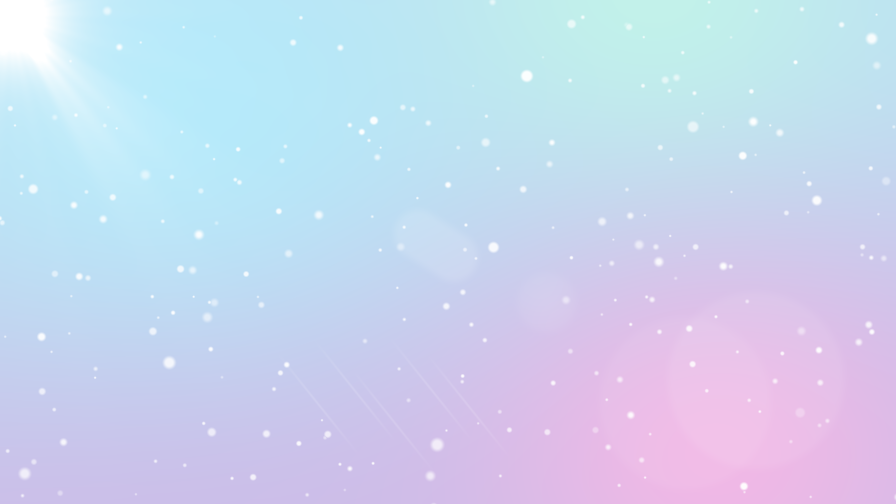
This background is drawn by a WebGL 2 fragment shader. Its source:

```glsl
#version 300 es
precision highp float;

uniform vec2 u_resolution;
out vec4 outColor;

vec3 hash3(vec2 cell) {
    vec3 q = fract(cell.xyx * vec3(0.1031, 0.1030, 0.0973));
    q += dot(q, q.yxz + 33.33);
    return fract((q.xxy + q.yzz) * q.zyx);
}

// Soft elliptical falloff, 1 at the center.
float glow(vec2 p, vec2 center, vec2 size) {
    vec2 d = (p - center) / size;
    return exp(-dot(d, d));
}

float segmentDistance(vec2 p, vec2 a, vec2 b) {
    vec2 ab = b - a;
    return length(p - a - ab * clamp(dot(p - a, ab) / dot(ab, ab), 0.0, 1.0));
}

// Pale disc or capsule with a slightly blurred rim.
float ghost(float dist, float radius) {
    return 1.0 - smoothstep(radius - 0.012, radius + 0.012, dist);
}

// One jittered dot per occupied cell, kept inside the cell.
float snow(vec2 p, float cellSize, float density, vec2 radii, float seed) {
    vec2 cell = floor(p / cellSize);
    vec3 place = hash3(cell + seed);
    vec3 look = hash3(cell + seed + 71.7);
    float radius = mix(radii.x, radii.y, look.x * look.x);
    float blur = 0.8 / u_resolution.y + radius * mix(0.15, 0.5, look.y);
    float margin = (radius + blur) / cellSize;
    vec2 center = mix(vec2(margin), vec2(1.0 - margin), place.xy);
    float dist = length(fract(p / cellSize) - center) * cellSize;
    float dot1 = 1.0 - smoothstep(radius - blur, radius + blur, dist);
    return dot1 * step(place.z, density) * mix(0.3, 1.0, sqrt(look.z));
}

vec3 backdrop(vec2 p) {
    float height = smoothstep(-0.05, 0.85, p.y - 0.13 * (p.x - 0.6));
    vec3 color = mix(vec3(0.80, 0.74, 0.91), vec3(0.74, 0.88, 0.95), height);
    color = mix(color, vec3(0.70, 0.92, 0.985), 0.9 * glow(p, vec2(0.36, 0.80), vec2(0.48, 0.42)));
    color = mix(color, vec3(0.76, 0.95, 0.915), 0.95 * glow(p, vec2(1.30, 1.02), vec2(0.40, 0.32)));
    color = mix(color, vec3(0.95, 0.72, 0.90), 0.95 * glow(p, vec2(1.42, 0.10), vec2(0.42, 0.36)));
    return color;
}

// Corner light with a broad beam and fine angular rays.
float sunlight(vec2 p) {
    vec2 d = p - vec2(0.02, 0.97);
    float r = length(d);
    float angle = atan(d.y, d.x + 1e-5);
    float beam = exp(-pow((angle + 0.88) / 0.25, 2.0)) * exp(-r * r / 0.11);
    float rays = 0.5 + 0.3 * sin(angle * 17.0) + 0.2 * sin(angle * 41.0 + 1.0);
    float halo = 1.1 * exp(-r * r / 0.010) + 0.5 * exp(-r / 0.14);
    return halo + beam * (0.4 + 0.2 * rays) + 0.08 * rays * exp(-r / 0.35);
}

// Thin parallel scratches of light, fading along the diagonal.
float streaks(vec2 p) {
    float sum = 0.0;
    for (int i = 0; i < 5; i++) {
        float k = float(i);
        vec2 a = vec2(0.55 + 0.075 * k, 0.30 + 0.035 * sin(k * 2.4));
        vec2 b = a + vec2(0.16, -0.20);
        float along = clamp(dot(p - a, b - a) / dot(b - a, b - a), 0.0, 1.0);
        float fade = sin(along * 3.1416);
        sum += fade * (1.0 - smoothstep(0.0, 0.004, segmentDistance(p, a, b)));
    }
    return sum;
}

void main() {
    vec2 p = gl_FragCoord.xy / u_resolution.y;
    p.x += 0.5 * (16.0 / 9.0 - u_resolution.x / u_resolution.y);
    vec3 color = backdrop(p);

    // Lens ghosts along the light's diagonal
    float lens = 0.13 * ghost(segmentDistance(p, vec2(0.83, 0.535), vec2(0.90, 0.49)), 0.048);
    lens += 0.10 * ghost(length(p - vec2(1.085, 0.40)), 0.06) * glow(p, vec2(1.085, 0.40), vec2(0.07));
    lens += 0.08 * ghost(length(p - vec2(1.50, 0.245)), 0.175);
    lens += 0.06 * ghost(length(p - vec2(1.36, 0.20)), 0.17);
    color = mix(color, vec3(1.0), lens + 0.13 * streaks(p));

    color = mix(color, vec3(1.0), clamp(sunlight(p), 0.0, 1.0));

    // Drifting flakes, from fine dust to large dots
    float flakes = 0.0;
    for (int i = 0; i < 4; i++) {
        float k = float(i);
        vec2 radii = vec2(0.0018, 0.0036) * (1.0 + 0.75 * k);
        vec2 offset = vec2(0.031, 0.047) * k;
        float layer = snow(p + offset, 0.065 + 0.017 * k, 0.26, radii, 19.0 * k + 5.0);
        flakes = max(flakes, layer);
    }
    color = mix(color, vec3(1.0), 0.95 * flakes);

    outColor = vec4(color, 1.0);
}
```
